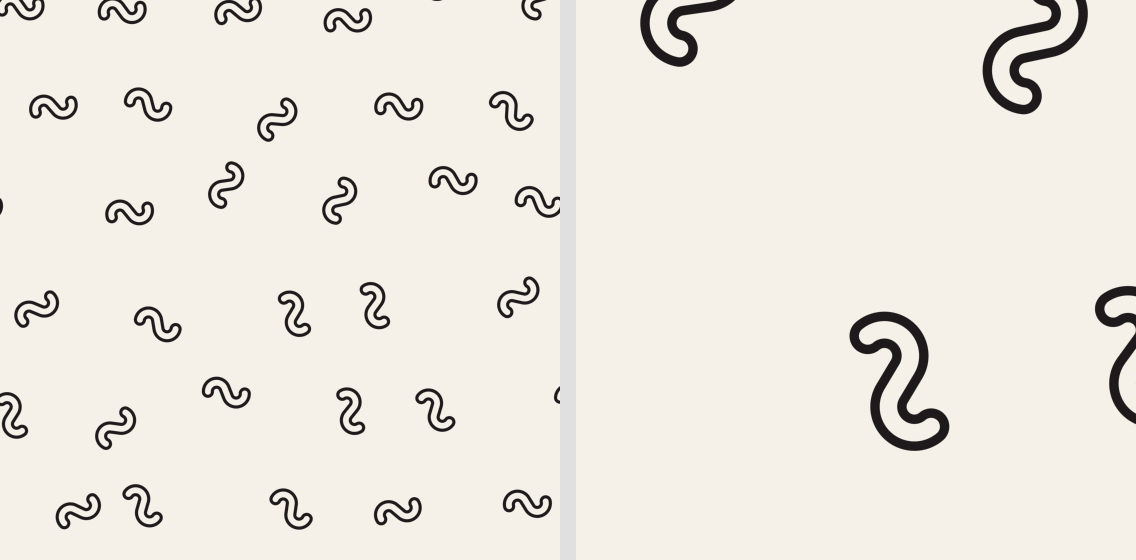
Left: the whole. Right: its middle third, enlarged.
Reproduce this pattern procedurally as a WebGL 1 fragment shader.

```glsl
precision highp float;
// Draws small outlined S-shaped squiggles scattered sparsely on a cream ground.

uniform vec2 u_resolution;

const float PI = 3.14159265;
const vec3 CREAM = vec3(0.96, 0.945, 0.912);
const vec3 INK = vec3(0.118, 0.098, 0.105);

const vec2 CELL = vec2(0.2, 0.182);   // spacing of the staggered grid
const float JITTER = 0.046;           // largest offset from the cell centre
const float MAX_TILT = 1.4;           // largest rotation either way, radians
const float BEND_RADIUS = 0.01545;    // radius of both bends of the spine
const float BEND_OFFSET = 0.0176;     // distance of a bend centre from the middle
const float TIP_ANGLE = 0.17;         // how far a bend runs past a half turn
const float TUBE_RADIUS = 0.0080;     // spine to middle of the outline
const float LINE_HALF = 0.0028;       // half the outline thickness
const float SEED = 4.7;

float hash(vec2 cell, float channel) {
  return fract(sin(dot(cell, vec2(127.1, 311.7)) + (channel + SEED) * 74.7) * 43758.5453);
}

vec2 rotate(vec2 p, float angle) {
  float c = cos(angle), s = sin(angle);
  return vec2(c * p.x - s * p.y, s * p.x + c * p.y);
}

float segmentDistance(vec2 p, vec2 end) {
  return length(p - end * clamp(dot(p, end) / dot(end, end), 0.0, 1.0));
}

// Distance to an arc that opens halfAngle to either side of the direction mid.
float arcDistance(vec2 p, float radius, float mid, float halfAngle) {
  vec2 q = rotate(p, -mid);
  float a = clamp(atan(q.y, q.x), -halfAngle, halfAngle);
  return length(q - radius * vec2(cos(a), sin(a)));
}

// Half the spine: a straight run from the middle, tangent to a bend.
float halfSpineDistance(vec2 p) {
  vec2 centre = vec2(BEND_OFFSET, 0.0);
  float slant = acos(BEND_RADIUS / BEND_OFFSET);
  vec2 joint = centre - BEND_RADIUS * vec2(cos(slant), sin(slant));
  float mid = 0.5 * (3.0 * PI + slant + TIP_ANGLE);
  float halfAngle = 0.5 * (PI - slant + TIP_ANGLE);
  return min(segmentDistance(p, joint),
             arcDistance(p - centre, BEND_RADIUS, mid, halfAngle));
}

// Signed distance to the outline of one squiggle.
float squiggleDistance(vec2 p) {
  float spine = min(halfSpineDistance(p), halfSpineDistance(-p));
  return abs(spine - TUBE_RADIUS) - LINE_HALF;
}

void main() {
  float scale = min(u_resolution.x, u_resolution.y);
  vec2 p = gl_FragCoord.xy / scale;
  float pixel = 1.0 / scale;

  // Nearest outline among the neighbouring cells.
  float d = 1.0;
  for (int j = -1; j <= 1; j++) {
    float row = floor(p.y / CELL.y) + float(j);
    float shift = 0.5 * mod(row, 2.0);
    for (int i = -1; i <= 1; i++) {
      vec2 cell = vec2(floor(p.x / CELL.x - shift) + float(i), row);
      float heading = 2.0 * PI * hash(cell, 1.0);
      float reach = JITTER * sqrt(hash(cell, 2.0));
      vec2 centre = (cell + vec2(0.5 + shift, 0.5)) * CELL
                  + reach * vec2(cos(heading), sin(heading));
      float tilt = MAX_TILT * (2.0 * hash(cell, 3.0) - 1.0);
      d = min(d, squiggleDistance(rotate(p - centre, -tilt)));
    }
  }

  float ink = 1.0 - smoothstep(-0.75 * pixel, 0.75 * pixel, d);
  gl_FragColor = vec4(mix(CREAM, INK, ink), 1.0);
}
```
